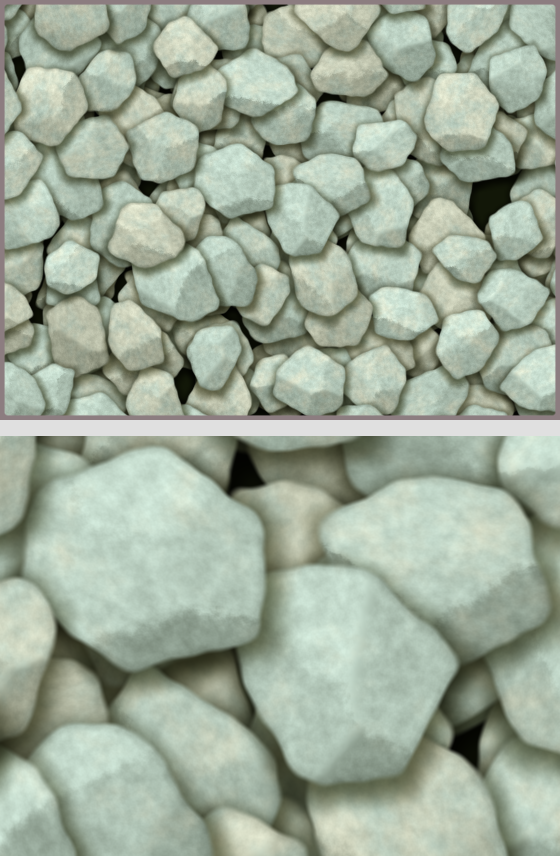
Top: the whole. Bottom: its middle third, enlarged.
This texture is drawn by a Shadertoy shader. Its source:

```glsl
// A heap of pale, angular crushed stones with narrow dark gaps, in a thin mauve frame.

const float TAU = 6.2831853;
const float CELL = 0.165;          // spacing of stones, in canvas heights
const int LAYERS = 4;
const int SIDES = 6;
const int FACETS = 4;
const vec3 GAP_COLOR = vec3(0.07, 0.09, 0.03);
const vec3 STONE_COLOR = vec3(0.815, 0.87, 0.815);
const vec3 WARM_TINT = vec3(1.03, 0.985, 0.94);
const vec3 MINT_TINT = vec3(0.97, 1.01, 1.01);
const vec3 SHADOW_TINT = vec3(0.48, 0.48, 0.39);
const vec3 FRAME_COLOR = vec3(0.55, 0.49, 0.50);
const vec3 LIGHT = vec3(-0.15, 0.60, 0.78);

vec2 hash2(vec2 p) {
    vec3 q = fract(vec3(p.xyx) * vec3(0.1031, 0.1030, 0.0973));
    q += dot(q, q.yzx + 33.33);
    return fract((q.xx + q.yz) * q.zy);
}

mat2 rotation(float a) {
    float c = cos(a), s = sin(a);
    return mat2(c, s, -s, c);
}

float cornerGradient(vec2 cell, vec2 corner, vec2 f) {
    float a = TAU * hash2(cell + corner).x;
    return dot(vec2(cos(a), sin(a)), f - corner);
}

float gradientNoise(vec2 p) {
    vec2 i = floor(p), f = fract(p);
    vec2 u = f * f * f * (f * (f * 6.0 - 15.0) + 10.0);
    float low = mix(cornerGradient(i, vec2(0, 0), f), cornerGradient(i, vec2(1, 0), f), u.x);
    float high = mix(cornerGradient(i, vec2(0, 1), f), cornerGradient(i, vec2(1, 1), f), u.x);
    return mix(low, high, u.y);
}

float fbm(vec2 p) {
    float sum = 0.0, amp = 0.6;
    for (int i = 0; i < 4; i++) {
        sum += amp * gradientNoise(p);
        p = rotation(0.6) * p * 2.0;
        amp *= 0.6;
    }
    return sum;
}

float smoothMax(float a, float b, float k) {
    float h = max(k - abs(a - b), 0.0) / k;
    return max(a, b) + h * h * k * 0.25;
}

// Signed distance to an irregular polygon with slightly worn corners.
float stoneOutline(vec2 p, float radius, vec2 seed) {
    float d = -1.0;
    for (int i = 0; i < SIDES; i++) {
        vec2 rnd = hash2(seed + float(i) * 7.31);
        float a = (float(i) + 0.5 * rnd.x) * TAU / float(SIDES);
        float side = dot(p, vec2(cos(a), sin(a))) - radius * mix(0.78, 1.12, rnd.y);
        d = smoothMax(d, side, radius * 0.2);
    }
    return d;
}

// Blended normal of a tilted top plane cut by sloping side planes.
vec3 facetNormal(vec2 p, vec2 seed) {
    const float SHARPNESS = 32.0;
    vec2 tilt = (hash2(seed + 3.7) - 0.5) * 0.6;
    float weight = exp(-SHARPNESS * dot(tilt, p));
    vec3 sum = normalize(vec3(-tilt, 1.0)) * weight;
    for (int i = 0; i < FACETS; i++) {
        vec2 rnd = hash2(seed + 11.9 + float(i) * 5.17);
        float a = (float(i) + 0.8 * rnd.x) * TAU / float(FACETS);
        vec2 dir = vec2(cos(a), sin(a));
        float slope = mix(0.6, 1.1, rnd.y);
        float w = exp(-SHARPNESS * slope * (mix(0.05, 0.7, rnd.y) - dot(p, dir)));
        sum += normalize(vec3(dir * slope, 1.0)) * w;
        weight += w;
    }
    return normalize(sum / weight);
}

vec3 stoneColor(vec2 p, float radius, float d, mat2 toCanvas, vec2 seed, float depth) {
    vec2 grainPos = p + seed * 1.37;
    float blotch = fbm(grainPos * 22.0);
    float grain = fbm(grainPos * 75.0);
    vec3 n = facetNormal((p + 0.010 * vec2(blotch, grain)) / radius, seed);
    n.xy = toCanvas * n.xy;
    float tone = 0.63 + 0.38 * max(dot(n, normalize(LIGHT)), 0.0);
    tone += 0.12 * blotch + 0.15 * grain + 0.07 * (hash2(seed + 21.3).x - 0.5);
    tone *= mix(0.86, 1.0, smoothstep(0.0, -0.008, d)) * mix(1.0, 0.84, depth);
    float warmth = hash2(seed + 8.1).y + 1.1 * blotch + 0.3 * depth;
    vec3 tint = mix(MINT_TINT, WARM_TINT, smoothstep(0.1, 1.2, warmth));
    return mix(GAP_COLOR, STONE_COLOR * tint, clamp(tone, 0.0, 1.12));
}

// Paints one layer of stones, each casting a soft shadow on those below.
vec3 paintLayer(vec3 col, vec2 p, float layer, float depth, float edge) {
    mat2 turn = rotation(0.3 + 0.75 * layer);
    vec2 grid = turn * p + layer * 4.37;
    vec2 home = floor(grid / CELL);
    for (int y = 1; y >= -1; y--)
    for (int x = -1; x <= 1; x++) {
        vec2 id = home + vec2(x, y);
        vec2 seed = id + layer * 37.0;
        vec2 rnd = hash2(seed + 51.7);
        if (depth == 0.0 && rnd.x > 0.92) continue;
        vec2 center = (id + 0.5 + 0.65 * (hash2(seed) - 0.5)) * CELL;
        mat2 spin = rotation(TAU * rnd.y);
        float radius = mix(0.060, 0.090, hash2(seed + 17.3).x);
        float stretch = mix(1.0, 1.25, hash2(seed + 29.9).y);
        vec2 q = spin * (grid - center) * vec2(1.0 / stretch, 1.0);
        float d = stoneOutline(q, radius, seed) + 0.004 * gradientNoise(grid * 40.0);
        if (d > 0.04) continue;
        vec2 away = normalize(transpose(turn) * (grid - center) + 1e-5);
        float shade = d + 0.008 * dot(away, vec2(-0.3, 0.9));
        col *= mix(SHADOW_TINT, vec3(1.0), smoothstep(-0.006, 0.021, shade));
        if (d > edge) continue;
        vec3 stone = stoneColor(q, radius, d, transpose(spin * turn), seed, depth);
        col = mix(col, stone, smoothstep(edge, -edge, d));
    }
    return col;
}

void mainImage(out vec4 fragColor, in vec2 fragCoord) {
    vec2 p = (fragCoord - 0.5 * iResolution.xy) / iResolution.y;
    float edge = max(0.0025, 1.0 / iResolution.y);
    vec3 col = GAP_COLOR;
    for (int i = 0; i < LAYERS; i++) {
        float depth = 1.0 - float(i) / float(LAYERS - 1);
        col = paintLayer(col, p, float(i), depth, edge);
    }

    // Frame with slightly rounded inner corners
    vec2 halfSize = vec2(0.5 * iResolution.x / iResolution.y, 0.5) - 0.011;
    vec2 b = abs(p) - halfSize + 0.008;
    float frame = length(max(b, 0.0)) + min(max(b.x, b.y), 0.0) - 0.008;
    col = mix(col, FRAME_COLOR, smoothstep(-edge, edge, frame));
    fragColor = vec4(col, 1.0);
}
```
